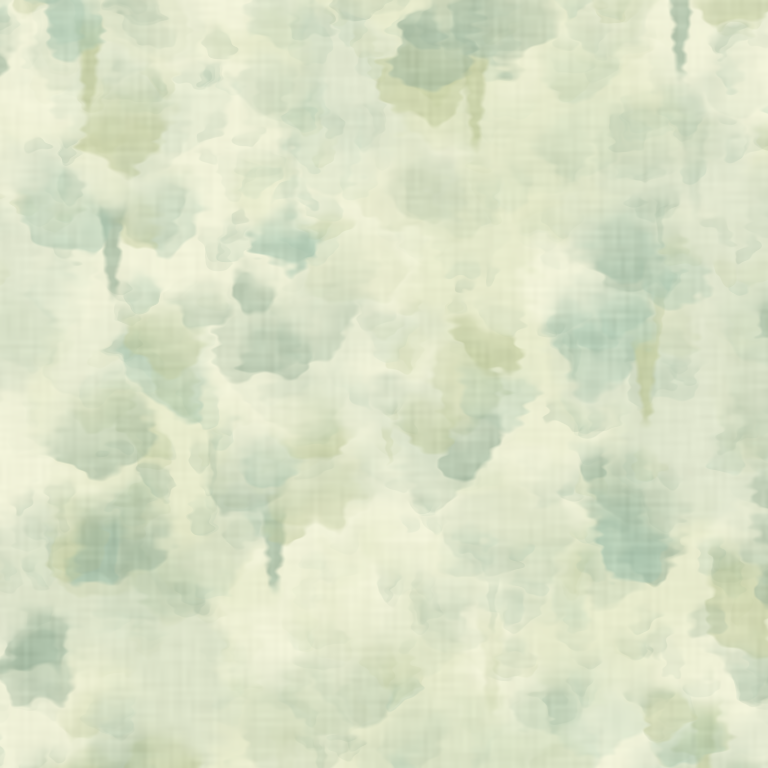
Reproduce this pattern procedurally as a WebGL 2 fragment shader.

```glsl
#version 300 es
precision highp float;
// Watercolour blooms on linen: clusters of lumpy translucent lobes, crisp and
// dense below, faded above, some with tapering drips. Domain-warped discs are
// glazed in layers over a pale cloudy ground, then crossed by a fine weave.

#define BLOOM_CELL 0.25
#define BLOOM_STRENGTH 0.82
#define WASH_CELL 0.31
#define WASH_STRENGTH 0.27
#define SPOT_CELL 0.115
#define SPOT_STRENGTH 0.30
#define LOBES 6
#define DRIP_SHARE 0.6
#define THREADS 175.0
#define WEAVE_DEPTH 0.085

uniform vec2 u_resolution;
out vec4 fragColor;

const vec3 CREAM = vec3(0.945, 0.950, 0.850);
const vec3 STRAW = vec3(0.880, 0.900, 0.765);
const vec3 MIST  = vec3(0.835, 0.870, 0.780);
const vec3 SAGE  = vec3(0.635, 0.722, 0.630);
const vec3 AQUA  = vec3(0.665, 0.775, 0.690);
const vec3 OLIVE = vec3(0.760, 0.795, 0.620);

vec3 hash3(vec2 p) {
    vec3 q = fract(vec3(p.xyx) * vec3(0.1031, 0.1030, 0.0973));
    q += dot(q, q.yxz + 33.33);
    return fract((q.xxy + q.yzz) * q.zyx);
}

float noise(vec2 p) {
    vec2 i = floor(p), f = fract(p);
    f = f * f * (3.0 - 2.0 * f);
    float low = mix(hash3(i).x, hash3(i + vec2(1, 0)).x, f.x);
    float high = mix(hash3(i + vec2(0, 1)).x, hash3(i + vec2(1, 1)).x, f.x);
    return mix(low, high, f.y);
}

float fbm(vec2 p) {
    float sum = 0.0, amp = 0.5;
    for (int i = 0; i < 4; i++) {
        sum += amp * noise(p);
        p = p * 2.03 + 17.1;
        amp *= 0.5;
    }
    return sum / 0.9375;
}

vec2 noise2(vec2 p) {
    return vec2(noise(p), noise(p + 47.3)) - 0.5;
}

// Coverage of one lobe: sharp dense lower rim, soft thin upper side
float lobe(vec2 q, float radius, float wetness) {
    float fade = smoothstep(-0.4, 1.1, q.y / radius + wetness);
    float soft = mix(0.016, radius * 0.6, fade);
    float cover = 1.0 - smoothstep(-soft, soft, length(q) - radius);
    return cover * mix(1.0, 0.5, fade);
}

// Coverage of a ragged tapering run of paint below a cluster
float drip(vec2 q, float len) {
    float t = (-q.y - 0.12) / len;
    float width = mix(0.10, 0.012, sqrt(clamp(t, 0.0, 1.0)));
    float ends = smoothstep(0.0, 0.25, t) * (1.0 - smoothstep(0.8, 1.0, t));
    return ends * (1.0 - smoothstep(-0.015, 0.02, abs(q.x) - width));
}

// Glazes one half-drop layer of jittered clusters over the colour below
vec3 glaze(vec3 color, vec2 p, vec2 dripPoint, float cell, float strength,
           float dripShare, float wetness, float grain, float seed) {
    vec2 g = p / cell + seed;
    vec2 runPoint = dripPoint / cell + seed;
    float column = floor(g.x);
    for (int i = -1; i <= 1; i++) {
        float cx = column + float(i);
        float shift = 0.5 * mod(cx, 2.0);
        for (int j = -1; j <= 1; j++) {
            vec2 id = vec2(cx, floor(g.y - shift) + float(j));
            vec3 trait = hash3(id + seed * 3.0);
            vec3 extra = hash3(id + seed * 5.0 + 71.0);
            vec2 center = id + vec2(0.5, 0.5 + shift) + 0.36 * (trait.xy - 0.5);
            float vigor = mix(0.15, 1.0, smoothstep(0.05, 0.55, trait.z));
            float opacity = strength * vigor * grain;

            vec3 runTint = mix(SAGE, OLIVE, step(0.65, extra.y));
            float run = drip(runPoint - center, mix(0.5, 0.8, extra.z));
            color = mix(color, runTint, run * opacity * step(extra.x, dripShare));

            for (int k = 0; k < LOBES; k++) {
                vec3 h = hash3(id + seed * 7.0 + float(k + 1) * vec2(31.0, 53.0));
                vec3 v = hash3(id + seed * 11.0 + float(k + 1) * vec2(67.0, 23.0));
                vec2 offset = (h.xy - 0.5) * vec2(0.62, 0.68);
                float radius = mix(0.10, 0.24, h.z);
                float pick = 0.6 * v.x + 0.4 * extra.y;
                vec3 tint = pick < 0.49 ? SAGE : pick < 0.66 ? AQUA : OLIVE;
                float cover = lobe(g - center - offset, radius, wetness + 0.7 * (v.z - 0.5));
                color = mix(color, tint, cover * opacity * mix(0.4, 1.0, v.y));
            }
        }
    }
    return color;
}

void main() {
    vec2 uv = gl_FragCoord.xy / u_resolution.y;

    // Lumpy outlines with sideways feathering; drips stay nearly straight
    vec2 p = uv + 0.036 * noise2(uv * 10.0) + 0.026 * noise2(uv * 31.0);
    vec2 feather = vec2(0.016, 0.007) * noise2(uv * vec2(65.0, 125.0));
    p += feather;
    vec2 dripPoint = uv + 0.5 * feather;
    float wetness = 2.2 * (fbm(uv * 6.0 + 5.0) - 0.5);
    float grain = mix(0.65, 1.15, fbm(uv * 16.0 + 31.0));

    // Cloudy ground
    vec3 color = mix(CREAM, STRAW, 0.6 * smoothstep(0.46, 0.66, fbm(p * 5.0 + 11.0)));
    color = mix(color, MIST, 0.6 * smoothstep(0.50, 0.66, fbm(p * 4.5 + 63.0)));

    // Paint layers, from faint washes to the main blooms
    color = glaze(color, p, dripPoint, WASH_CELL, WASH_STRENGTH, 0.0, wetness, grain, 13.0);
    color = glaze(color, p, dripPoint, SPOT_CELL, SPOT_STRENGTH, 0.15, wetness, grain * grain, 29.0);
    color = glaze(color, p, dripPoint, BLOOM_CELL, BLOOM_STRENGTH, DRIP_SHARE, wetness, grain, 41.0);

    // Linen threads, a little stronger where paint has settled
    float warpThread = noise(uv * vec2(THREADS, 26.0));
    float weftThread = noise(uv * vec2(26.0, THREADS) + 91.0);
    float painted = 1.0 - smoothstep(0.70, 0.94, color.r);
    color += WEAVE_DEPTH * mix(0.4, 1.0, painted) * (0.5 * (warpThread + weftThread) - 0.5);

    fragColor = vec4(color, 1.0);
}
```
